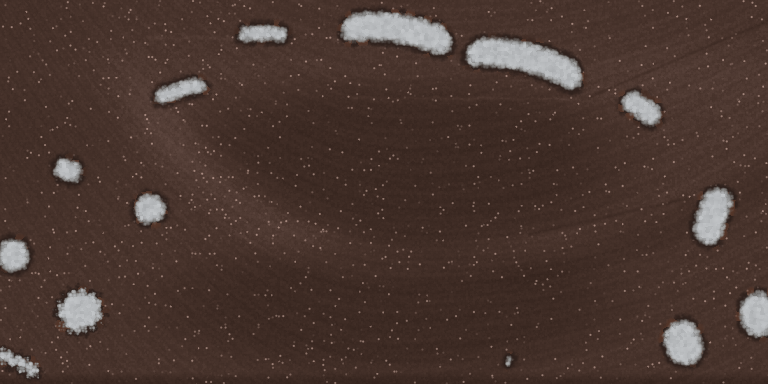
Write a Shadertoy shader that draws this texture.

```glsl
const vec3 DARK = vec3(0.215, 0.148, 0.122);
const vec3 BROWN = vec3(0.28, 0.20, 0.17);
const vec3 LIGHT = vec3(0.37, 0.28, 0.25);
const vec3 RIM = vec3(0.15, 0.105, 0.09);
const vec3 RUST = vec3(0.41, 0.25, 0.18);
const vec3 GREY = vec3(0.47, 0.46, 0.45);
const vec3 WHITE = vec3(0.72, 0.73, 0.74);
const float GRAIN_SCALE = 165.0;
const float SPECK_SCALE = 105.0;
const float STREAK_GAIN = 0.055;
const float RIM_WIDTH = 0.017;

// Inclusions: centre, then half width, half height and tilt
const int COUNT = 14;
const vec2 CENTRE[COUNT] = vec2[](
    vec2(0.685, 0.914), vec2(1.036, 0.926), vec2(1.37, 0.851), vec2(0.469, 0.766),
    vec2(1.672, 0.719), vec2(0.177, 0.557), vec2(0.39, 0.456), vec2(0.034, 0.336),
    vec2(0.208, 0.19), vec2(1.854, 0.438), vec2(1.779, 0.107), vec2(1.972, 0.182),
    vec2(0.045, 0.057), vec2(1.326, 0.06));
const vec3 SHAPE[COUNT] = vec3[](
    vec3(0.066, 0.023, 0.0), vec3(0.147, 0.041, -0.15), vec3(0.157, 0.041, -0.24),
    vec3(0.07, 0.023, 0.28), vec3(0.058, 0.032, -0.6), vec3(0.04, 0.031, -0.4),
    vec3(0.043, 0.041, 0.3), vec3(0.044, 0.046, 0.0), vec3(0.06, 0.055, 0.4),
    vec3(0.078, 0.042, 1.25), vec3(0.062, 0.05, 1.9), vec3(0.061, 0.047, 1.6),
    vec3(0.062, 0.018, -0.45), vec3(0.014, 0.008, 1.2));

vec2 hash2(vec2 p) {
    vec3 h = fract(p.xyx * vec3(0.1031, 0.1030, 0.0973));
    h += dot(h, h.yzx + 33.33);
    return fract((h.xx + h.yz) * h.zy);
}

// Cellular noise: nearest distance, and the random value of that cell
vec2 cells(vec2 p) {
    vec2 base = floor(p), best = vec2(9.0, 0.0);
    for (int j = -1; j <= 1; j++)
    for (int i = -1; i <= 1; i++) {
        vec2 id = base + vec2(i, j);
        float d = length(id + 0.15 + 0.7 * hash2(id + 40.0) - p);
        if (d < best.x) best = vec2(d, hash2(id + 91.0).x);
    }
    return best;
}

float bump(float d, float width) { return exp(-d * d / (width * width)); }

float segment(vec2 p, vec2 a, vec2 b) {
    vec2 ab = b - a;
    return length(p - a - ab * clamp(dot(p - a, ab) / dot(ab, ab), 0.0, 1.0));
}

// Soft-edged ellipse, 1 in the middle
float pool(vec2 p, vec2 centre, vec2 radius) {
    return 1.0 - smoothstep(0.6, 1.25, length((p - centre) / radius));
}

// Height above the swept arc
float arcHeight(vec2 p) {
    float x = p.x - 1.08;
    return p.y - 0.325 - (x < 0.0 ? 0.75 : 0.32) * x * x;
}

float streaks(vec2 p, float h) {
    float bend = h + 0.012 * sin(p.x * 5.0 + h * 9.0);
    return sin(bend * 83.0 + 1.5 * sin(p.x * 3.0)) * 0.5
         + sin(bend * 191.0 + 2.0 * sin(p.x * 4.3 + 1.0)) * 0.6
         + sin(bend * 347.0 + 2.5 * sin(p.x * 6.1 + 2.0)) * 0.5;
}

float inclusion(vec2 p, vec2 centre, vec3 shape) {
    float c = cos(shape.z), s = sin(shape.z);
    vec2 q = mat2(c, -s, s, c) * (p - centre);
    q.y += 1.1 * q.x * q.x;
    float r = min(shape.x, shape.y);
    return length(max(abs(q) - shape.xy + r, 0.0)) - r;
}

void mainImage(out vec4 fragColor, in vec2 fragCoord) {
    vec2 p = fragCoord / iResolution.y;
    float px = 1.0 / iResolution.y;
    float h = arcHeight(p);

    // Broad tones: swept glow, dark pools, shaded borders
    float left = 1.0 - smoothstep(0.55, 1.25, p.x);
    float slope = (p.x < 1.08 ? 1.5 : 0.64) * (p.x - 1.08);
    float band = h / sqrt(1.0 + slope * slope);
    float glow = bump(band, mix(0.04, 0.075, left)) * mix(0.17, 0.42, left);
    glow *= smoothstep(0.2, 0.5, p.x) * (1.0 - smoothstep(1.3, 1.8, p.x));
    float tone = 0.49 + glow;
    tone -= 0.33 * pool(p, vec2(1.06, 0.575), vec2(0.60, 0.23));
    tone -= 0.32 * pool(p, vec2(1.02, 0.20), vec2(0.62, 0.18));
    tone -= 0.20 * bump(band + 0.055, 0.05) * smoothstep(1.2, 1.5, p.x);
    tone += 0.10 * bump(p.y - 0.81, 0.09);
    tone += 0.08 * pool(p, vec2(1.78, 0.65), vec2(0.3, 0.25));
    tone -= 0.18 * (1.0 - smoothstep(0.0, 0.5, length(p - vec2(0.0, 0.75))));
    tone -= 0.4 * (1.0 - smoothstep(0.005, 0.035, p.y));
    tone += STREAK_GAIN * streaks(p, h);

    // Scratches and the faint upper crack
    float ragged = 0.003 * sin(p.x * 71.0) * sin(p.x * 29.0);
    tone -= 0.25 * bump(segment(p, vec2(1.54, 0.75), vec2(2.0, 0.945)), 0.004);
    tone -= 0.22 * bump(segment(p, vec2(1.38, 0.39), vec2(1.8, 0.485)), 0.005);
    tone += 0.20 * bump(segment(p + vec2(0, ragged), vec2(0.92, 0.745), vec2(1.51, 0.742)), 0.004);
    tone += 0.15 * bump(segment(p + vec2(0, ragged), vec2(0.39, 0.902), vec2(0.63, 0.9)), 0.005);

    // Fine grain and scattered pale specks
    vec2 grain = cells(p * GRAIN_SCALE);
    tone += 0.20 * (grain.y - 0.5) + 0.12 * (0.4 - grain.x);
    vec3 col = mix(DARK, BROWN, clamp(tone * 2.0, -0.5, 1.0));
    col = mix(col, LIGHT, clamp(tone * 2.0 - 1.0, 0.0, 1.2));
    vec2 speck = cells(p * SPECK_SCALE + 17.0);
    float chosen = smoothstep(0.91 - 0.25 * glow, 1.0, speck.y);
    float dot_ = 1.0 - smoothstep(0.08, 0.20 + px * SPECK_SCALE, speck.x);
    col += vec3(0.34, 0.31, 0.30) * chosen * dot_;

    // Pale inclusions, with rough outlines and stained rims
    vec2 lump = cells(p * 48.0);
    vec2 crumb = cells(p * 105.0 + 7.0);
    float rough = 0.009 * (lump.x - 0.45) + 0.005 * (crumb.x - 0.4);
    float d = 1.0;
    for (int i = 0; i < COUNT; i++) {
        float broken = (i == 8 || i == 12) ? 2.2 : 1.0;
        d = min(d, inclusion(p, CENTRE[i], SHAPE[i]) + rough * broken);
    }
    float rim = 1.0 - smoothstep(0.0, RIM_WIDTH, d);
    vec3 stain = mix(RIM, RUST, smoothstep(0.62, 0.95, lump.y) * 0.75);
    col = mix(col, stain, rim * 0.8);
    vec3 chalk = mix(GREY, WHITE, smoothstep(0.0, 0.018, -d + 0.004 * (crumb.y - 0.5)));
    chalk += 0.06 * (crumb.y - 0.5) - 0.05 * (lump.x - 0.4);
    col = mix(col, chalk, 1.0 - smoothstep(-0.004 - px, px, d));

    fragColor = vec4(clamp(col, 0.0, 1.0), 1.0);
}
```
